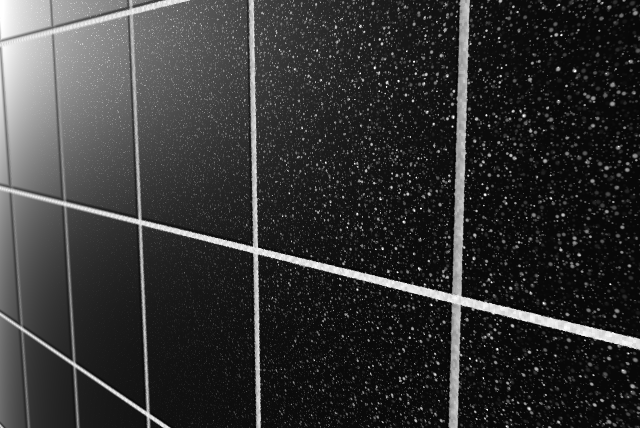
Give the GLSL for this texture, as a Shadertoy shader.

```glsl
// Dark speckled wall tiles with pale grout, receding to a hazy light at the left.

const float COLUMN_SCALE = 0.2193;  // tile width on the receding wall
const float ROW_SCALE = 0.4797;     // tile height on the receding wall
const vec3 TILE_BLACK = vec3(0.035);
const vec3 GROUT_WHITE = vec3(0.93);

float hash21(vec2 p) {
    vec3 q = fract(p.xyx * vec3(0.1031, 0.1030, 0.0973));
    q += dot(q, q.yzx + 33.33);
    return fract((q.x + q.y) * q.z);
}

vec2 hash22(vec2 p) {
    return vec2(hash21(p + 17.3), hash21(p + 61.7));
}

// Projects the canvas (y down) onto the wall: one unit per tile.
vec2 wallCoords(vec2 p, out float nearness) {
    vec2 q = p - vec2(-0.674, 0.2754);
    nearness = q.x - 0.1329 * q.y;
    float column = 3.597 - (1.0 - q.y / 10.947) / (nearness * COLUMN_SCALE);
    float row = (q.y - 0.2435 * q.x) / (ROW_SCALE * nearness);
    return vec2(column, row);
}

// Cellular flecks: each cell holds one dot of random place, size and light.
float flecks(vec2 p, float rarity) {
    vec2 cell = floor(p);
    float light = 0.0;
    for (int j = -1; j <= 1; j++) {
        for (int i = -1; i <= 1; i++) {
            vec2 id = cell + vec2(i, j);
            vec2 offset = p - id - hash22(id);
            float radius = mix(0.22, 0.5, hash21(id + 7.1));
            float dotMask = 1.0 - smoothstep(0.25 * radius, radius, length(offset));
            light = max(light, dotMask * pow(hash21(id + 29.4), rarity));
        }
    }
    return light;
}

// Soft bell of light centred at the upper left.
float cornerGlow(vec2 p, vec2 size) {
    vec2 q = p / size;
    return exp(-dot(q, q));
}

float band(float dist, float halfWidth, float blur) {
    return 1.0 - smoothstep(halfWidth - blur, halfWidth + blur, abs(dist));
}

// Uneven grout tone from layered sines.
float groutWear(vec2 p) {
    float wave = sin(p.x * 61.0 + 2.0 * sin(p.y * 37.0));
    wave += 0.6 * sin(p.y * 113.0 + 1.7 * sin(p.x * 89.0));
    return wave * 0.035;
}

void mainImage(out vec4 fragColor, in vec2 fragCoord) {
    vec2 p = fragCoord / iResolution.y;
    p.x *= 1.5 * iResolution.y / iResolution.x;
    p.y = 1.0 - p.y;

    float nearness;
    vec2 wall = wallCoords(p, nearness);
    vec2 tile = round(wall);
    vec2 tileId = floor(wall);

    // Signed canvas distances to the closest upright and level joints
    float upright = (wall.x - tile.x) * nearness * nearness * COLUMN_SCALE;
    float level = (wall.y - tile.y) * nearness * ROW_SCALE;
    float focus = smoothstep(0.68, 1.2, nearness);
    float blur = max(mix(0.0045, 0.0018, focus), 0.8 / iResolution.y);

    // Reflected light on the tile faces
    float shine = 0.63 * cornerGlow(p, vec2(0.62, 0.45));
    shine += 0.24 * exp(-p.x / 0.06) + 0.12 * exp(-p.x / 0.3);
    shine *= 0.92 + 0.16 * hash21(tileId + 5.0);
    vec3 color = TILE_BLACK + shine;

    // Mineral flecks, sharp nearby and lost in the haze
    float sparkle = smoothstep(0.85, 1.65, nearness);
    sparkle *= 1.0 - 0.25 * smoothstep(1.85, 2.2, nearness);
    float coarse = flecks(wall * vec2(52.0, 64.0), 3.5);
    float fine = flecks(wall * vec2(88.0, 108.0) + 40.0, 2.5);
    color += sparkle * (0.85 * coarse + 0.28 * fine);
    float grainFade = smoothstep(0.7, 1.0, nearness);
    color *= 1.0 + grainFade * (0.5 * fine - 0.12);

    // Thin shadows along the left and upper sides of the joints
    float uprightHalf = 0.0036 * nearness * nearness;
    float levelHalf = 0.0062 * nearness;
    float shadow = band(upright + uprightHalf + 0.003, 0.002, blur);
    shadow = max(shadow, band(level + levelHalf + 0.004, 0.003, blur));
    color *= 1.0 - 0.5 * shadow;

    // Grout with rough edges, worn tone and haze over the far uprights
    float rough = (hash21(floor(wall * 150.0)) - 0.5) * 0.0016 * focus;
    float uprightMask = band(upright + rough, uprightHalf, blur);
    uprightMask *= 1.0 - cornerGlow(p, vec2(0.25, 0.45));
    float levelMask = band(level + rough, levelHalf, blur);
    float wear = groutWear(wall * 2.0) + 0.1 * (hash21(floor(wall * 120.0)) - 0.5) * focus;
    float uprightTone = 0.6 + 0.24 * smoothstep(0.0, 0.3, p.x);
    uprightTone -= 0.12 * smoothstep(0.8, 1.1, p.x);
    uprightTone += 0.1 * upright / uprightHalf * focus;
    color = mix(color, GROUT_WHITE * (uprightTone + wear), uprightMask);
    color = mix(color, GROUT_WHITE * (0.96 + wear), levelMask);

    fragColor = vec4(clamp(color, 0.0, 1.0), 1.0);
}
```
